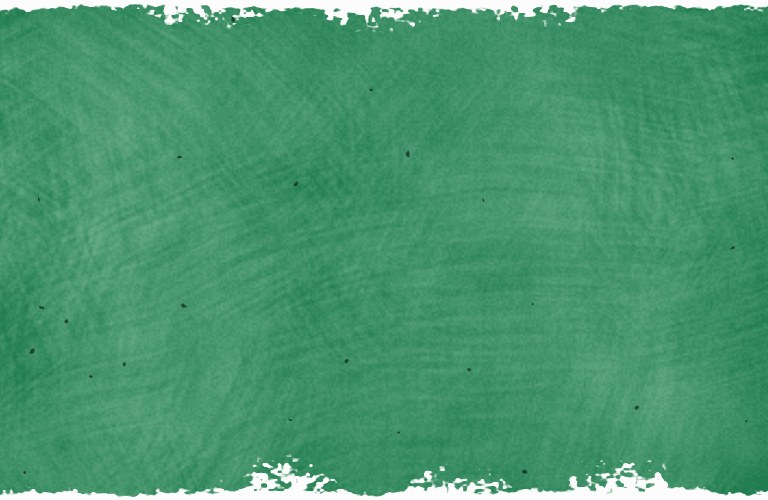
This texture is drawn by a WebGL 2 fragment shader. Its source:

```glsl
#version 300 es
precision highp float;
// Worn green plaster wall with brushed scratches and ragged white painted borders.
uniform vec2 u_resolution;
out vec4 fragColor;

#define DARK_GREEN vec3(0.195, 0.535, 0.365)
#define LIGHT_GREEN vec3(0.33, 0.625, 0.47)
#define BORDER_WHITE vec3(0.985, 0.99, 0.985)
#define BASE_TONE 0.46
#define CLOUD_CONTRAST 1.7
#define STROKE_CONTRAST 0.5
#define GRAIN_CONTRAST 0.55
#define VIGNETTE 0.55
#define BORDER_DEPTH 0.02
#define PATCH_SPACING 0.333

float hash(vec2 p) {
    vec3 q = fract(vec3(p.xyx) * 0.1031);
    q += dot(q, q.yzx + 33.33);
    return fract((q.x + q.y) * q.z);
}

float noise(vec2 p) {
    vec2 i = floor(p), f = fract(p);
    f = f * f * (3.0 - 2.0 * f);
    return mix(mix(hash(i), hash(i + vec2(1, 0)), f.x),
               mix(hash(i + vec2(0, 1)), hash(i + vec2(1, 1)), f.x), f.y);
}

mat2 rotation(float a) {
    return mat2(cos(a), -sin(a), sin(a), cos(a));
}

float fbm(vec2 p) {
    float sum = 0.0, amp = 0.5;
    for (int i = 0; i < 6; i++) {
        sum += amp * noise(p);
        p = rotation(0.6) * p * 2.05 + 19.7;
        amp *= 0.55;
    }
    return sum / 1.08;
}

// Fine curved brush marks: each layer has its own direction and blotchy mask
float brushStrokes(vec2 p) {
    float sum = 0.0;
    for (int i = 0; i < 7; i++) {
        float k = float(i);
        vec2 q = rotation(0.35 + k * 0.83) * (p - 0.5);
        q.y += 0.35 * q.x * q.x + 0.02 * noise(p * 6.0 + k);
        float mask = smoothstep(0.45, 0.8, noise(p * 3.5 + k * 17.3));
        sum += mask * (noise(q * vec2(7.0, 125.0) + k * 31.0) - 0.5);
    }
    float weave = noise(p * vec2(120.0, 9.0)) - 0.5;
    return sum + 0.35 * weave;
}

// Rare dark chips, one candidate per grid cell
float chips(vec2 p) {
    float size = 0.11;
    vec2 cell = floor(p / size);
    vec2 centre = (cell + 0.2 + 0.6 * vec2(hash(cell + 3.1), hash(cell + 8.7))) * size;
    vec2 q = rotation(6.3 * hash(cell + 5.0)) * (p - centre);
    q.x *= 0.5 + 0.4 * hash(cell + 12.0);
    float radius = 0.0015 + 0.002 * hash(cell + 21.0);
    float shape = smoothstep(radius + 0.0015, radius - 0.001, length(q) + 0.002 * (noise(p * 300.0) - 0.5));
    return shape * step(0.82, hash(cell + 40.0));
}

// White coverage at distance d from a border, with spaced speckled patches
float whiteBorder(float x, float d, float firstPatch, float reach) {
    float seed = firstPatch * 91.0;
    float index = floor((x - firstPatch) / PATCH_SPACING + 0.5);
    float offset = x - firstPatch - index * PATCH_SPACING;
    offset += 0.05 * (noise(vec2(x * 25.0, seed)) - 0.5);
    float inRange = step(-0.5, index) * step(index, 2.5);
    float patchy = inRange * smoothstep(0.13, 0.06, abs(offset));
    patchy *= 0.65 + 0.35 * hash(vec2(index, seed));

    float ragged = BORDER_DEPTH * (0.25 + 1.1 * fbm(vec2(x * 8.0, seed)));
    ragged += 0.006 * (noise(vec2(x * 75.0, seed)) - 0.5);
    vec2 q = vec2(x, d) + seed;
    float grit = 0.6 * noise(q * vec2(65.0, 100.0)) + 0.4 * noise(q * vec2(140.0, 190.0));
    float solid = smoothstep(-0.002, 0.002, ragged - d + 0.01 * (grit - 0.5));
    float depth = ragged + 0.009 + reach * patchy;
    float threshold = mix(0.22, 0.78, d / depth);
    float speckle = smoothstep(threshold - 0.05, threshold + 0.1, grit);
    speckle *= smoothstep(depth * 1.1, depth * 0.8, d);
    return max(solid, speckle);
}

void main() {
    vec2 uv = gl_FragCoord.xy / u_resolution;
    vec2 p = gl_FragCoord.xy / u_resolution.y;

    // Cloudy stain, brush marks and grain
    float tone = BASE_TONE + CLOUD_CONTRAST * (fbm(p * 3.2 + 4.0) - 0.5);
    tone += 0.5 * (fbm(p * vec2(16.0, 11.0) + 50.0) - 0.5);
    tone += STROKE_CONTRAST * brushStrokes(p);
    tone += GRAIN_CONTRAST * (noise(p * 230.0) - 0.5);

    // Paler left side, darker rim
    vec2 glow = (uv - vec2(0.17, 0.6)) / vec2(0.22, 0.3);
    tone += 0.25 * exp(-dot(glow, glow));
    vec2 rim = abs(uv - vec2(0.47, 0.5)) * 2.0;
    tone -= VIGNETTE * (0.7 * pow(rim.x, 7.0) + 0.7 * pow(rim.y, 6.0));

    vec3 colour = mix(DARK_GREEN, LIGHT_GREEN, clamp(tone, -0.5, 1.4));
    colour *= 1.0 - 0.55 * chips(p);

    // Painted borders
    float top = whiteBorder(p.x, 1.0 - p.y, 0.41, 0.04);
    float bottom = whiteBorder(p.x, p.y, 0.57, 0.065);
    colour = mix(colour, BORDER_WHITE, max(top, bottom));
    fragColor = vec4(colour, 1.0);
}
```
